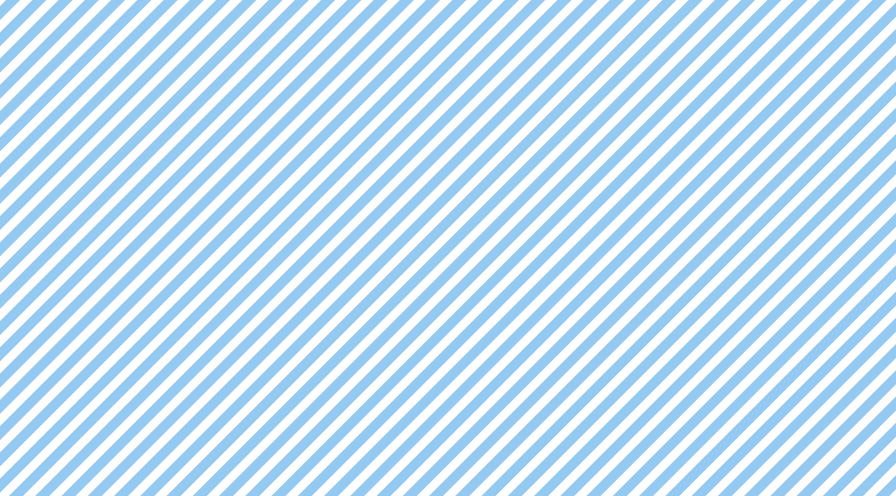
A Shadertoy shader for this pattern:

```glsl
// Signed distance to a diagonal band edge, in periods; negative inside the band
float bandDistance(float phase, float coverage) {
    return abs(fract(phase) - 0.5) - 0.5 * coverage;
}

void mainImage(out vec4 fragColor, in vec2 fragCoord) {
    // Distance from the top left corner, in canvas widths
    vec2 p = vec2(fragCoord.x, iResolution.y - fragCoord.y) / iResolution.x;

    // Stripes rise to the right at 45 degrees
    float repeatsAcross = 34.13;
    float phase = (p.x + p.y) * repeatsAcross;

    // Soft edge about one pixel wide across the stripe
    float edge = 0.75 * max(repeatsAcross / iResolution.x, 0.001);
    float blue = 1.0 - smoothstep(-edge, edge, bandDistance(phase, 0.535));

    vec3 skyBlue = vec3(0.58, 0.79, 0.95);
    fragColor = vec4(mix(vec3(1.0), skyBlue, blue), 1.0);
}
```
